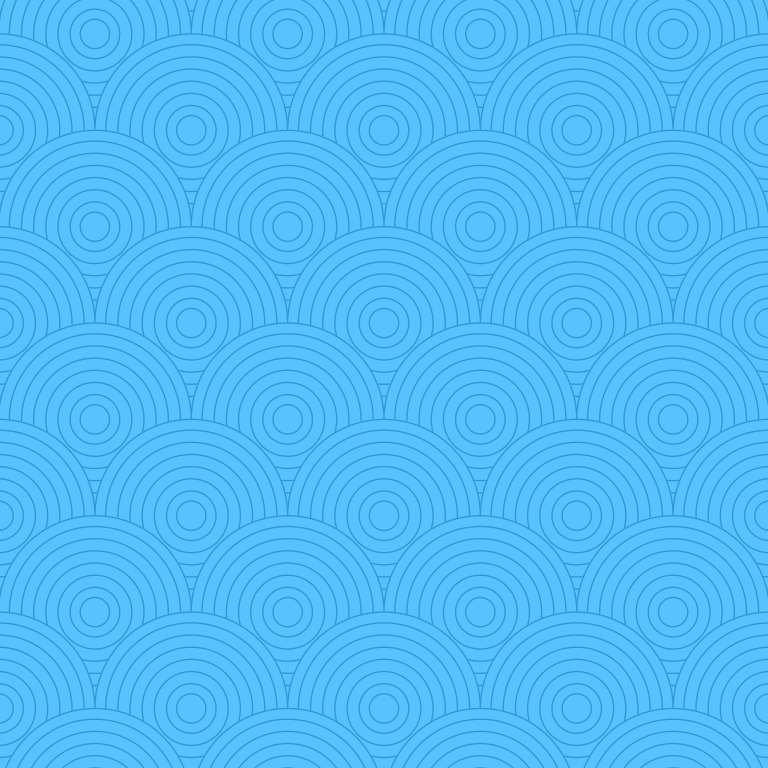
Reproduce this pattern procedurally as a Shadertoy shader.

```glsl
// Overlapping fish-scale discs in staggered rows, each filled with concentric rings.
// Rows are painted from back (upper) to front (lower); every disc hides the ink
// behind it, then adds its own antialiased ring strokes.

const vec3 PAPER = vec3(0.34, 0.76, 1.00);
const vec3 INK = vec3(0.18, 0.60, 0.82);

const float DISC_RADIUS = 0.12547;          // fraction of the canvas height
const vec2 LATTICE_ORIGIN = vec2(0.5, 0.5794);
const float LINE_WIDTH = 0.0018;

// Ring radii, relative to the disc radius
const float CORE_RING = 0.152;
const float FIRST_RING = 0.257;
const float RING_STEP = 0.1262;
const float LAST_STEP = 5.0;

// Pixel coverage for a signed distance, negative inside
float coverage(float dist, float pixel) {
    return clamp(0.5 - dist / pixel, 0.0, 1.0);
}

// Distance from a point at the given radius to the nearest ring
float ringDistance(float radius) {
    float k = clamp(round((radius - FIRST_RING) / RING_STEP), 0.0, LAST_STEP);
    float evenRings = abs(radius - FIRST_RING - k * RING_STEP);
    float coreAndRim = min(abs(radius - CORE_RING), abs(radius - 1.0));
    return min(evenRings, coreAndRim);
}

// Distance from p to the nearest disc centre of a row; odd rows shift by half a pitch
float radiusInRow(vec2 p, float row) {
    float x = p.x - mod(row, 2.0);
    return length(vec2(x - 2.0 * round(0.5 * x), p.y - row));
}

// Hide what lies behind the row's discs, then stroke their rings
float paintRow(float ink, vec2 p, float row, float halfWidth, float pixel) {
    float radius = radiusInRow(p, row);
    float disc = coverage(radius - 1.0, pixel);
    float stroke = coverage(ringDistance(radius) - halfWidth, pixel);
    return max(ink * (1.0 - disc), stroke);
}

void mainImage(out vec4 fragColor, in vec2 fragCoord) {
    // One unit is one disc radius
    vec2 p = (fragCoord / iResolution.y - LATTICE_ORIGIN) / DISC_RADIUS;
    float pixel = 1.0 / (iResolution.y * DISC_RADIUS);
    float halfWidth = 0.5 * LINE_WIDTH / DISC_RADIUS;

    // Only neighbouring rows can reach this point
    float ink = 0.0;
    float baseRow = floor(p.y);
    for (int i = 2; i >= -1; i--) {
        ink = paintRow(ink, p, baseRow + float(i), halfWidth, pixel);
    }

    fragColor = vec4(mix(PAPER, INK, ink), 1.0);
}
```
